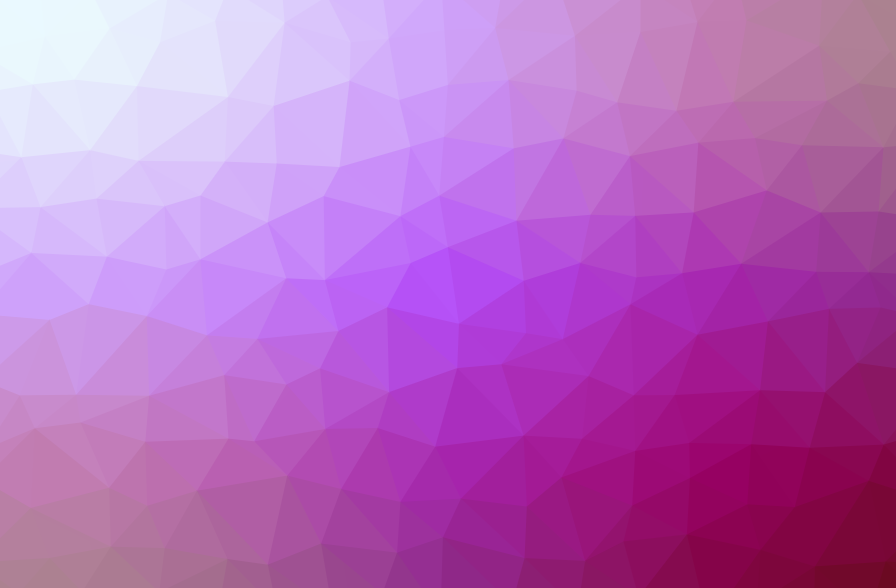
Reproduce this background procedurally as a WebGL 1 fragment shader.

```glsl
precision highp float;

uniform vec2 u_resolution;

#define CELLS vec2(14.94, 10.29)
#define GRID_SHIFT vec2(0.54, 0.63)
#define JITTER 0.31
#define AXIS_BLEND 0.5
#define SEED 7.0

// Sine hash giving two values in 0..1
vec2 hash2(vec2 p) {
  p += SEED;
  vec2 q = vec2(dot(p, vec2(127.1, 311.7)), dot(p, vec2(269.5, 183.3)));
  return fract(sin(q) * 43758.5453);
}

// Mesh corner: a lattice point moved at random
vec2 meshVertex(vec2 id) {
  return id + (hash2(id) - 0.5) * 2.0 * JITTER;
}

float ramp(float start, float end, float t) {
  return clamp((t - start) / (end - start), 0.0, 1.0);
}

// Ice white through lilac and violet to dark wine
vec3 palette(float t) {
  vec3 c = vec3(0.92, 0.98, 1.0);
  c = mix(c, vec3(0.915, 0.965, 0.99), ramp(0.0, 0.1, t));
  c = mix(c, vec3(0.86, 0.78, 0.98), ramp(0.1, 0.25, t));
  c = mix(c, vec3(0.70, 0.29, 0.97), ramp(0.25, 0.5, t));
  c = mix(c, vec3(0.67, 0.16, 0.68), ramp(0.5, 0.65, t));
  c = mix(c, vec3(0.60, 0.00, 0.40), ramp(0.65, 0.8, t));
  return mix(c, vec3(0.42, 0.04, 0.13), ramp(0.8, 1.0, t));
}

// The same palette runs along both axes
vec3 backdrop(vec2 gridPos) {
  vec2 uv = (gridPos + GRID_SHIFT) / CELLS;
  return mix(palette(uv.x), palette(uv.y), AXIS_BLEND);
}

float cross2(vec2 a, vec2 b) {
  return a.x * b.y - a.y * b.x;
}

// Signed distance to the line a-b, positive on its left
float sideDistance(vec2 p, vec2 a, vec2 b) {
  return cross2(b - a, p - a) / max(length(b - a), 0.0001);
}

// Flat facet coloured at its centroid; alpha is smooth coverage
vec4 facet(vec2 p, vec2 a, vec2 b, vec2 c, float pixel) {
  float winding = sign(cross2(b - a, c - a));
  float inside = min(sideDistance(p, a, b) * winding,
                     min(sideDistance(p, b, c) * winding,
                         sideDistance(p, c, a) * winding));
  float coverage = clamp(0.5 + inside / pixel, 0.0, 1.0);
  return vec4(backdrop((a + b + c) / 3.0), 1.0) * coverage;
}

void main() {
  vec2 uv = gl_FragCoord.xy / u_resolution;
  uv.y = 1.0 - uv.y;
  vec2 p = uv * CELLS - GRID_SHIFT;
  vec2 cell = floor(p);
  float pixel = CELLS.y / u_resolution.y;

  // Gather the facets of the neighbouring quads
  vec4 total = vec4(0.0);
  for (int j = -1; j <= 1; j++) {
    for (int i = -1; i <= 1; i++) {
      vec2 id = cell + vec2(float(i), float(j));
      vec2 a = meshVertex(id);
      vec2 b = meshVertex(id + vec2(1.0, 0.0));
      vec2 c = meshVertex(id + vec2(1.0, 1.0));
      vec2 d = meshVertex(id + vec2(0.0, 1.0));

      // Split along the shorter diagonal
      if (distance(a, c) < distance(b, d)) {
        total += facet(p, a, b, c, pixel) + facet(p, a, c, d, pixel);
      } else {
        total += facet(p, a, b, d, pixel) + facet(p, b, c, d, pixel);
      }
    }
  }

  // A faint smooth base fills any gap
  total += vec4(backdrop(p), 1.0) * 0.001;
  gl_FragColor = vec4(total.rgb / total.a, 1.0);
}
```
